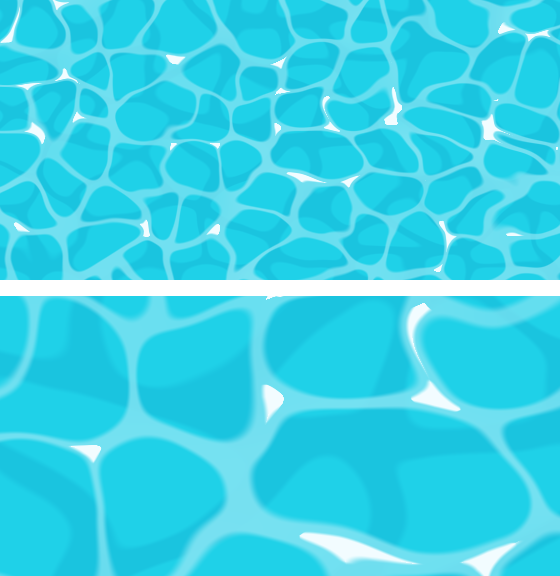
Top: the whole. Bottom: its middle third, enlarged.
Give the GLSL for this texture, as a WebGL 1 fragment shader.

```glsl
precision highp float;
// Draws cartoon pool water: pale caustic ribbons, soft shadows and white glints.
uniform vec2 u_resolution;

// Two random values per lattice point, without sine
vec2 hash2(vec2 p) {
  vec3 q = fract(p.xyx * vec3(0.1031, 0.1030, 0.0973));
  q += dot(q, q.yzx + 33.33);
  return fract((q.xx + q.yz) * q.zy);
}

// Smooth value noise with two channels
vec2 noise2(vec2 p) {
  vec2 i = floor(p), f = fract(p);
  f = f * f * (3.0 - 2.0 * f);
  vec2 low = mix(hash2(i), hash2(i + vec2(1.0, 0.0)), f.x);
  vec2 high = mix(hash2(i + vec2(0.0, 1.0)), hash2(i + 1.0), f.x);
  return mix(low, high, f.y);
}

// Bends the plane so that cell borders meander
vec2 meander(vec2 p) {
  return p + 0.65 * (noise2(p * 0.85 + 7.0) - 0.5)
           + 0.24 * (noise2(p * 2.1 + 31.0) - 0.5);
}

vec2 cellPoint(vec2 cell) {
  return cell + 0.5 + 0.8 * (hash2(cell + 50.0) - 0.5);
}

// x: distance to the border of a rounded cell, y: distance from a junction
vec2 ripples(vec2 p) {
  vec2 home = floor(p), nearest = vec2(0.0);
  vec3 closest = vec3(9.0);
  for (int y = -1; y <= 1; y++) {
    for (int x = -1; x <= 1; x++) {
      vec2 toPoint = cellPoint(home + vec2(x, y)) - p;
      float d = length(toPoint);
      if (d < closest.x) {
        closest = vec3(d, closest.xy);
        nearest = toPoint;
      } else if (d < closest.y) {
        closest = vec3(closest.x, d, closest.y);
      } else {
        closest.z = min(closest.z, d);
      }
    }
  }
  // A soft minimum over all borders rounds the corners
  float sum = 0.0;
  for (int y = -2; y <= 2; y++) {
    for (int x = -2; x <= 2; x++) {
      vec2 toPoint = cellPoint(home + vec2(x, y)) - p;
      vec2 across = toPoint - nearest;
      if (dot(across, across) > 0.0001) {
        float border = dot(0.5 * (toPoint + nearest), normalize(across));
        sum += exp(-13.0 * border);
      }
    }
  }
  return vec2(-log(sum) / 13.0, closest.z - closest.x);
}

// Filled where the distance is below the width, with a smooth edge
float fill(float d, float width, float soft) {
  return 1.0 - smoothstep(width - soft, width + soft, d);
}

void main() {
  vec2 p = gl_FragCoord.xy / u_resolution.y * vec2(4.9, 5.9);

  // Faint shadows on the pool floor
  vec2 floorPos = p * 0.9 + vec2(23.4, 11.7);
  float shadowWidth = 0.01 + 0.12 * noise2(floorPos * 0.9).x;
  float shadow = fill(ripples(meander(floorPos)).x, shadowWidth, 0.025);
  vec3 color = mix(vec3(0.122, 0.82, 0.91), vec3(0.102, 0.768, 0.876), shadow);

  // Pale ribbons of changing width and strength
  vec2 surface = ripples(meander(p));
  vec2 change = noise2(p * 1.1 + 80.0);
  float ribbon = fill(surface.x, 0.022 + 0.062 * change.x, 0.026);
  color = mix(color, vec3(0.5, 0.89, 0.95), (0.7 + 0.24 * change.y) * ribbon);

  // Small glints that taper away from a few junctions
  float reach = 0.27 * smoothstep(0.58, 0.8, noise2(p * 1.9 + 140.0).y);
  float taper = 1.0 - surface.y / max(reach, 0.001);
  float glint = fill(surface.x, 0.022 * taper - 0.012, 0.016);
  glint *= smoothstep(0.0, 0.2, taper);
  color = mix(color, vec3(0.95, 0.99, 1.0), glint * ribbon);

  gl_FragColor = vec4(color, 1.0);
}
```
